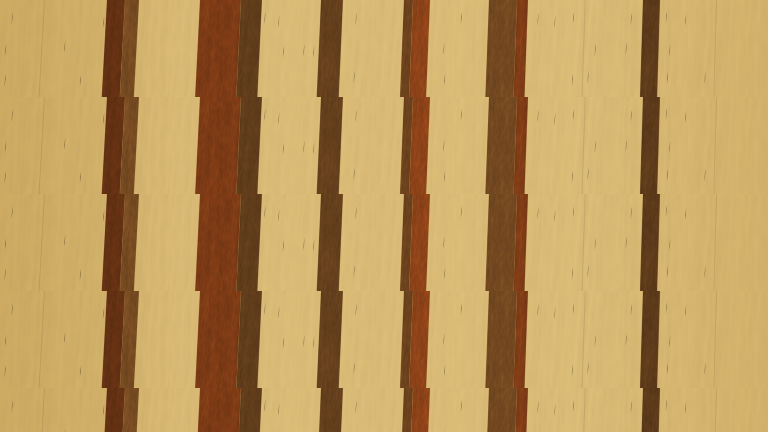
This texture is drawn by a Shadertoy shader. Its source:

```glsl
const float ROW_HEIGHT = 0.1263;  // in canvas widths
const vec3 MAPLE = vec3(0.855, 0.735, 0.465);
const vec3 MAPLE_EDGE = vec3(0.80, 0.665, 0.385);
const vec3 WALNUT = vec3(0.43, 0.27, 0.12);
const vec3 CHERRY = vec3(0.50, 0.235, 0.085);

// Inlaid strips: left edge, right edge, brightness, cherry share
const vec4 STRIPS[9] = vec4[9](
    vec4(0.1393, 0.1628, 0.80, 0.85),
    vec4(0.1628, 0.1810, 1.08, 0.00),
    vec4(0.2604, 0.3138, 0.98, 1.00),
    vec4(0.3138, 0.3411, 0.89, 0.00),
    vec4(0.4180, 0.4466, 0.93, 0.00),
    vec4(0.5260, 0.5378, 0.96, 0.10),
    vec4(0.5378, 0.5599, 1.12, 1.00),
    vec4(0.6367, 0.6732, 1.05, 0.00),
    vec4(0.6732, 0.6875, 1.00, 1.00));

const vec4 LAST_STRIP = vec4(0.8372, 0.8594, 0.85, 0.00);
const vec3 JOINTS = vec3(0.058, 0.762, 0.933);

vec2 hash2(vec2 p) {
    vec3 q = fract(p.xyx * vec3(0.1031, 0.1030, 0.0973));
    q += dot(q, q.yzx + 33.33);
    return fract((q.xx + q.yz) * q.zy);
}

// Distance to the nearest scattered point
float cellular(vec2 p) {
    vec2 cell = floor(p);
    float nearest = 1.5;
    for (int j = -1; j <= 1; j++)
        for (int i = -1; i <= 1; i++) {
            vec2 c = cell + vec2(i, j);
            nearest = min(nearest, length(c + hash2(c) - p));
        }
    return nearest;
}

// Fine vertical fibres from layered, gently bent sines
float fibres(vec2 p, float frequency) {
    float x = p.x + 0.0012 * sin(p.y * 38.0 + p.x * 31.0);
    float sum = 0.0, weight = 0.5;
    for (int i = 0; i < 4; i++) {
        sum += weight * sin(x * frequency + 2.5 * sin(x * frequency * 0.37) + p.y * 9.0);
        frequency *= 1.83;
        weight *= 0.6;
    }
    return sum;
}

// Sparse short dark streaks, one at most per cell
float flecks(vec2 p, vec2 density) {
    vec2 q = p * density;
    vec2 rnd = hash2(floor(q) + 17.0);
    vec2 d = fract(q) - mix(vec2(0.25), vec2(0.75), rnd.yx);
    d.x += 0.08 * d.y;
    float streak = smoothstep(0.045, 0.0, abs(d.x)) * smoothstep(0.24, 0.04, abs(d.y));
    return streak * step(0.66, rnd.x);
}

float band(float x, float left, float right, float blur) {
    return smoothstep(left - blur, left + blur, x)
         - smoothstep(right - blur, right + blur, x);
}

vec3 mapleWood(vec2 p, float blur) {
    vec3 color = mix(MAPLE_EDGE, MAPLE, smoothstep(0.0, 0.32, p.x));
    color = mix(color, MAPLE_EDGE, 0.55 * smoothstep(0.72, 1.0, p.x));
    color *= 1.0 + 0.016 * fibres(p, 330.0);
    color *= 1.0 + 0.025 * (cellular(p * vec2(130.0, 30.0)) - 0.5);
    color *= 1.0 - 0.25 * flecks(p, vec2(42.0, 26.0));
    for (int i = 0; i < 3; i++)
        color *= 1.0 - 0.10 * band(p.x, JOINTS[i] - 0.0006, JOINTS[i] + 0.0006, blur);
    return color;
}

vec3 darkWood(vec2 p, float shade, float cherry) {
    vec3 color = mix(WALNUT, CHERRY, cherry) * shade;
    float pores = cellular(vec2(p.x + 0.12 * p.y, p.y) * vec2(360.0, 90.0));
    float figure = cellular(p * vec2(85.0, 22.0) + 5.0);
    color *= 1.0 + 0.04 * fibres(p, 480.0);
    return color * (1.0 + 0.14 * (pores - 0.45) + 0.12 * (figure - 0.45));
}

vec3 inlay(vec3 base, vec2 p, vec4 strip, float blur) {
    return mix(base, darkWood(p, strip.z, strip.w), band(p.x, strip.x, strip.y, blur));
}

// One row of boards; t runs from its top to its bottom
vec3 boardRow(float x, float t, float blur) {
    float slant = mix(0.0074, 0.0032, x);
    vec2 p = vec2(x + t * slant, t * ROW_HEIGHT);
    vec3 color = mapleWood(p, blur);
    for (int i = 0; i < 9; i++) color = inlay(color, p, STRIPS[i], blur);
    return inlay(color, p, LAST_STRIP, blur);
}

void mainImage(out vec4 fragColor, in vec2 fragCoord) {
    float pixel = 1.0 / iResolution.x;
    float x = fragCoord.x * pixel;
    float depth = (iResolution.y - fragCoord.y) * pixel;

    // Average vertical samples to smooth the row seams
    vec3 color = vec3(0.0);
    for (int i = -1; i <= 1; i++) {
        float t = fract((depth + float(i) * pixel / 3.0) / ROW_HEIGHT);
        color += boardRow(x, t, 0.7 * pixel) / 3.0;
    }
    fragColor = vec4(color, 1.0);
}
```
